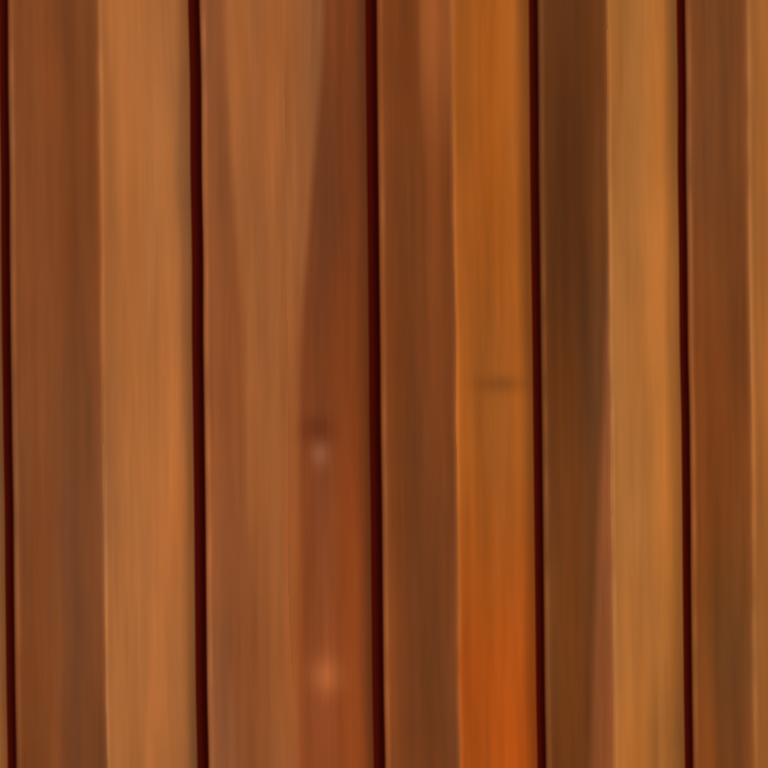
Reproduce this texture procedurally as a WebGL 1 fragment shader.

```glsl
precision highp float;
// Vertical timber cladding: five leaning planks that narrow to the right, split
// by dark red gaps. Each plank has a shaded left face and a lit right face,
// tinted per plank and streaked with noise stretched along the grain.
uniform vec2 u_resolution;

float hash(vec2 p) {
  p = fract(p * vec2(0.1031, 0.1137));
  p += dot(p, p.yx + 33.33);
  return fract((p.x + p.y) * p.x * 17.3);
}

float noise(vec2 p) {
  vec2 i = floor(p), f = fract(p);
  f = f * f * (3.0 - 2.0 * f);
  return mix(mix(hash(i), hash(i + vec2(1, 0)), f.x),
             mix(hash(i + vec2(0, 1)), hash(i + vec2(1, 1)), f.x), f.y);
}

float fbm(vec2 p) {
  float sum = 0.0, amp = 0.5;
  for (int i = 0; i < 4; i++) {
    sum += amp * noise(p);
    p = p * 2.03 + 17.1;
    amp *= 0.5;
  }
  return sum;
}

// Position of the gap before plank k, and its inverse
float gapX(float k) { return 0.004 + 0.2585 * k - 0.0095 * k * k; }
float plankAt(float x) {
  return (0.2585 - sqrt(max(0.06682 - 0.038 * (x - 0.004), 0.0))) / 0.019;
}

// Soft elliptical patch
float patchAt(vec2 p, vec2 center, vec2 size) {
  vec2 q = (p - center) / size;
  return exp(-dot(q, q));
}

vec3 shadedFace(float k) {
  if (k < 0.5) return vec3(0.49, 0.27, 0.14);
  if (k < 1.5) return vec3(0.51, 0.29, 0.16);
  if (k < 2.5) return vec3(0.46, 0.24, 0.11);
  if (k < 3.5) return vec3(0.40, 0.22, 0.10);
  return vec3(0.48, 0.26, 0.12);
}

vec3 litFace(float k) {
  if (k < 0.5) return vec3(0.63, 0.38, 0.20);
  if (k < 1.5) return vec3(0.48, 0.24, 0.115);
  if (k < 2.5) return vec3(0.63, 0.34, 0.12);
  if (k < 3.5) return vec3(0.67, 0.41, 0.19);
  return vec3(0.60, 0.36, 0.17);
}

void main() {
  vec2 uv = gl_FragCoord.xy / u_resolution;
  float y = uv.y;
  float soft = max(0.0022, 1.0 / u_resolution.x);

  // Lean and slight waviness of the boards
  float x = uv.x - 0.011 * (1.0 - y) + 0.0016 * (noise(vec2(uv.x * 5.0, y * 9.0)) - 0.5);
  float pos = plankAt(x);
  float k = floor(pos), u = pos - k;
  vec2 p = vec2(u, y);

  // Two faces per plank; the second plank blends them softly
  float second = step(0.5, k) * step(k, 1.5);
  float ridge = x - mix(gapX(k), gapX(k + 1.0), 0.5);
  float blend = mix(soft * 1.3, 0.013, second);
  float lit = smoothstep(-blend, blend, ridge + second * 0.012 * (noise(vec2(3.0, y * 4.0)) - 0.8));
  vec3 color = mix(shadedFace(k), litFace(k), lit);

  // Features of single planks
  if (k < 0.5) {
    color *= 1.0 - 0.13 * patchAt(p, vec2(0.36, 0.75), vec2(0.13, 0.4));
    color *= 1.0 + 0.08 * patchAt(p, vec2(0.75, 0.5), vec2(0.12, 0.6));
  } else if (k < 1.5) {
    float spread = 0.13 + 0.12 * smoothstep(0.5, 1.0, y);
    float streak = smoothstep(spread + 0.06, spread, abs(u - 0.38 - 0.06 * y));
    color = mix(color, vec3(0.61, 0.37, 0.20), streak * (0.35 + 0.4 * smoothstep(0.2, 0.7, y)));
    color += vec3(0.10, 0.045, 0.015) * patchAt(p, vec2(0.72, 0.1), vec2(0.22, 0.28));
    color += vec3(0.12, 0.09, 0.06) * patchAt(p, vec2(0.7, 0.12), vec2(0.09, 0.025));
    color += 0.09 * patchAt(p, vec2(0.68, 0.41), vec2(0.05, 0.018));
    color -= vec3(0.06, 0.05, 0.03) * patchAt(p, vec2(0.66, 0.44), vec2(0.10, 0.02));
  } else if (k < 2.5) {
    color += vec3(0.10, 0.06, 0.03) * smoothstep(0.75, 0.95, y) * smoothstep(0.27, 0.31, u) * (1.0 - lit);
    color += vec3(0.04, -0.04, -0.04) * lit * smoothstep(0.45, 0.05, y);
    color *= 1.0 - 0.14 * patchAt(p, vec2(0.77, 0.5), vec2(0.15, 0.012));
  } else if (k < 3.5) {
    float sliver = smoothstep(0.0, 0.07, u - 0.28 - 0.25 * y) * (1.0 - lit);
    color += vec3(0.13, 0.07, 0.05) * sliver * smoothstep(0.95, 0.65, y);
    color *= 1.0 - 0.16 * patchAt(p, vec2(0.22, 0.78), vec2(0.16, 0.25));
  } else {
    color = mix(color, vec3(0.42, 0.26, 0.12), 0.6 * patchAt(p, vec2(0.25, 0.18), vec2(0.25, 0.13)));
  }

  // Grain: broad streaks, fine fibres and warm blotches
  float face = k * 7.0 + floor(lit + 0.5) * 3.0;
  float broad = fbm(vec2(x * 32.0 + face, y * 1.7 + face)) - 0.47;
  float fibre = fbm(vec2(x * 120.0, y * 5.0 + face)) - 0.47;
  float blotch = fbm(vec2(x * 14.0 + face, y * 6.0)) - 0.47;
  color *= 1.0 + 0.34 * broad + 0.12 * fibre + 0.12 * blotch;
  color += vec3(0.08, 0.0, -0.05) * (fbm(vec2(x * 22.0, y * 2.5) + 40.0) - 0.47);

  // Pale worn edge along the ridge
  float worn = 0.4 + 0.6 * noise(vec2(k * 9.0, y * 22.0));
  color += vec3(0.12, 0.09, 0.06) * worn * (1.0 - second) * exp(-pow(ridge / 0.004, 2.0));

  // Gap: dark red core, shadowed left side, pale right lip
  float nearest = floor(pos + 0.5);
  float d = x - gapX(nearest);
  float halfWidth = 0.0052 + 0.0026 * exp(-pow(nearest - 1.5, 2.0));
  color *= 1.0 - 0.25 * smoothstep(0.022, 0.0, abs(d + 0.006));
  color += vec3(0.13, 0.09, 0.06) * worn * exp(-pow((d - halfWidth - 0.005) / 0.0032, 2.0));
  vec3 gapColor = mix(vec3(0.26, 0.04, 0.01), vec3(0.17, 0.015, 0.005), smoothstep(-0.004, 0.005, d));
  color = mix(gapColor, color, smoothstep(-soft, soft, abs(d) - halfWidth));

  gl_FragColor = vec4(clamp(color, 0.0, 1.0), 1.0);
}
```
